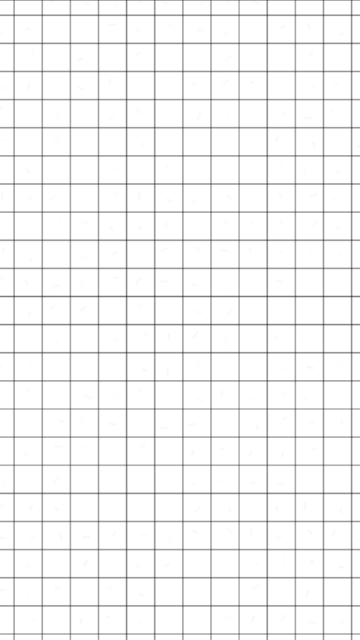
Give the GLSL for this pattern, as a WebGL 2 fragment shader.

```glsl
#version 300 es
precision highp float;

uniform vec2 u_resolution;
out vec4 fragColor;

// Lengths are fractions of the canvas width
const float PITCH = 0.078125;
const vec2 GRID_ORIGIN = vec2(0.0392, 0.0167);
const float LINE_REACH = 0.0038;
const float LINE_INK = 0.44;
const float LINE_VARIATION = 0.16;
const float EDGE_INK = 0.5;
const float SMUDGE_INK = 0.035;
const vec3 PAPER = vec3(1.0);
const vec3 INK = vec3(0.0);

float hash(vec2 p) {
    return fract(sin(dot(p, vec2(127.1, 311.7))) * 43758.5453);
}

// Soft line that keeps its total ink when thinner than a pixel
float softLine(float dist, float reach, float pixel) {
    float spread = max(reach, pixel);
    return clamp(1.0 - dist / spread, 0.0, 1.0) * reach / spread;
}

// Distance to the nearest grid line on each axis
vec2 gridDistance(vec2 cellPos, float pitch) {
    return (0.5 - abs(fract(cellPos) - 0.5)) * pitch;
}

// Ink strength of one whole rule
float ruleInk(float index, float seed, float ink, float variation) {
    return ink * (1.0 + variation * (2.0 * hash(vec2(index, seed)) - 1.0));
}

float segmentDistance(vec2 p, vec2 halfSpan) {
    float t = clamp(dot(p, halfSpan) / dot(halfSpan, halfSpan), -1.0, 1.0);
    return length(p - halfSpan * t);
}

// Faint short stroke near the middle of a cell
float smudge(vec2 cellPos, float pixel) {
    vec2 id = floor(cellPos);
    vec2 jitter = vec2(hash(id + 3.1), hash(id + 8.7)) - 0.5;
    vec2 local = fract(cellPos) - 0.5 - jitter * 0.35;
    float angle = 6.28318 * hash(id + 15.3);
    float halfLength = mix(0.03, 0.12, hash(id + 21.9));
    float dist = segmentDistance(local, halfLength * vec2(cos(angle), sin(angle)));
    return softLine(dist, 0.07, pixel) * hash(id + 30.5);
}

void main() {
    float pixel = 1.0 / u_resolution.x;
    vec2 pos = gl_FragCoord.xy * pixel;
    float top = u_resolution.y * pixel;
    vec2 cellPos = (pos - GRID_ORIGIN) / PITCH;

    // Grid rules, some printed lighter than others
    vec2 dist = gridDistance(cellPos, PITCH);
    vec2 rule = floor(cellPos + 0.5);
    float vertical = ruleInk(rule.x, 4.3, LINE_INK, LINE_VARIATION)
                   * softLine(dist.x, LINE_REACH, pixel);
    float horizontal = ruleInk(rule.y, 9.6, LINE_INK, LINE_VARIATION)
                     * softLine(dist.y, LINE_REACH, pixel);

    // Rule along the top edge
    float edge = EDGE_INK * softLine(top - pos.y, LINE_REACH, pixel);

    // Overlay the ink on the paper
    float clear = (1.0 - vertical) * (1.0 - horizontal) * (1.0 - edge);
    clear *= 1.0 - SMUDGE_INK * smudge(cellPos, pixel / PITCH);
    fragColor = vec4(mix(INK, PAPER, clear), 1.0);
}
```
